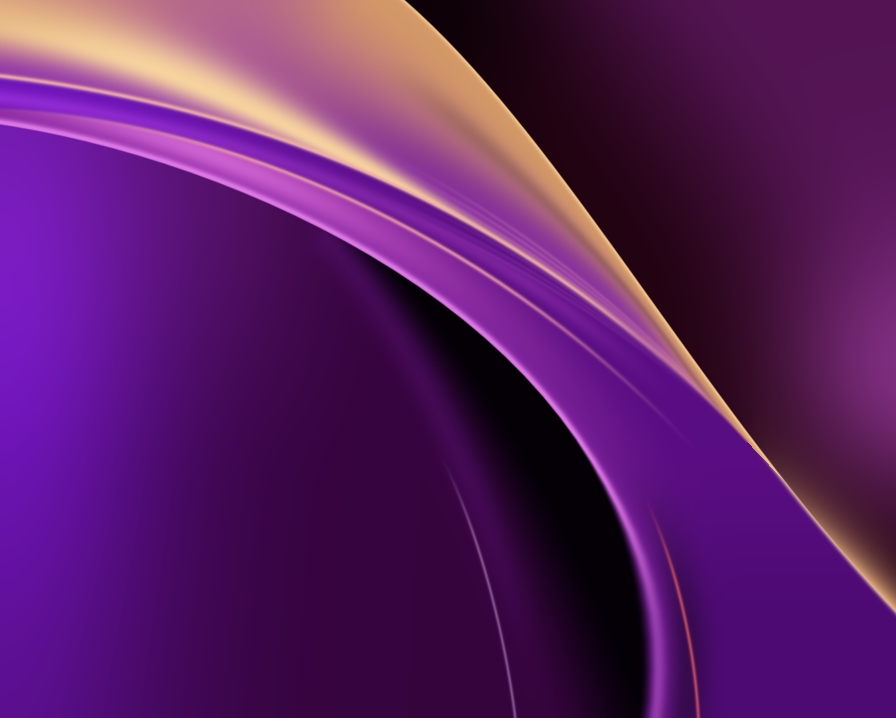
Write a WebGL 1 fragment shader that draws this background.

```glsl
precision highp float;
// Glossy violet and gold ribbon sweeping across a dark plum backdrop.

uniform vec2 u_resolution;

#define SEGMENTS 36
#define STRANDS 3
#define PLUM vec3(0.21, 0.015, 0.24)
#define VIOLET vec3(0.43, 0.08, 0.72)
#define BODY vec3(0.35, 0.05, 0.51)
#define PINK vec3(0.78, 0.32, 0.76)
#define LILAC vec3(0.90, 0.50, 0.92)
#define MAUVE vec3(0.67, 0.34, 0.59)
#define GOLD vec3(0.83, 0.60, 0.40)
#define CREAM vec3(0.98, 0.85, 0.62)
#define WINE vec3(0.13, 0.01, 0.065)

float bell(float d, float width) {
  float q = d / width;
  return exp(-q * q);
}

vec2 bezier(vec2 a, vec2 b, vec2 c, vec2 d, float t) {
  float s = 1.0 - t;
  return s * s * s * a + 3.0 * s * t * (s * b + t * c) + t * t * t * d;
}

// Signed distance to a cubic curve (positive left of travel) and its parameter.
vec2 curve(vec2 p, vec2 a, vec2 b, vec2 c, vec2 d) {
  float best = 1e3, side = 1.0, along = 0.0;
  vec2 start = a;
  for (int i = 1; i <= SEGMENTS; i++) {
    vec2 end = bezier(a, b, c, d, float(i) / float(SEGMENTS));
    vec2 dir = end - start, w = p - start;
    float h = clamp(dot(w, dir) / dot(dir, dir), 0.0, 1.0);
    vec2 gap = w - h * dir;
    float dist2 = dot(gap, gap);
    if (dist2 < best) {
      best = dist2;
      side = dir.x * w.y < dir.y * w.x ? -1.0 : 1.0;
      along = (float(i) - 1.0 + h) / float(SEGMENTS);
    }
    start = end;
  }
  return vec2(side * sqrt(best), along);
}

// Violet hollow under the ribbon, with a shadowed fold and a fine arc.
vec3 hollow(vec2 p) {
  float light = bell(p.x, 0.24) * (0.6 + 0.4 * bell(p.y - 0.48, 0.35));
  vec3 col = mix(PLUM, VIOLET, light);
  col += vec3(0.08, 0.04, 0.09) * smoothstep(0.3, 0.75, p.y) * (1.0 - smoothstep(0.3, 0.55, p.x));
  float fold = curve(p, vec2(0.463, 0.667), vec2(0.602, 0.496), vec2(0.699, 0.268), vec2(0.764, -0.016)).x;
  float spread = mix(0.15, 0.045, clamp(p.y / 0.65, 0.0, 1.0));
  col = mix(col, vec3(0.015, 0.0, 0.025), smoothstep(-0.01, spread, fold));
  col += vec3(0.055, 0.02, 0.09) * bell(fold, 0.024) * smoothstep(0.0, 0.35, p.y);
  vec2 arc = curve(p, vec2(0.61, 0.374), vec2(0.667, 0.268), vec2(0.707, 0.106), vec2(0.72, -0.016));
  return mix(col, vec3(0.62, 0.40, 0.66), 0.75 * bell(arc.x, 0.0022) * smoothstep(0.0, 0.4, arc.y));
}

// Wine backdrop beyond the ribbon, with a magenta glow at the right.
vec3 backdrop(vec2 p, float away) {
  float haze = smoothstep(0.0, 0.36, away) * smoothstep(0.05, 0.7, p.y);
  vec3 col = mix(WINE, vec3(0.33, 0.08, 0.33), haze);
  col *= 1.0 - 0.6 * bell(length(p - vec2(0.6, 1.0)), 0.16);
  col = mix(col, vec3(0.54, 0.20, 0.55), 0.9 * bell(length(p - vec2(1.29, 0.49)), 0.19));
  float corner = smoothstep(1.02, 1.24, p.x);
  return mix(col, vec3(0.90, 0.68, 0.48), corner * exp(-max(away, 0.0) / 0.022));
}

// Folded satin: gold sheet on top, violet channel, then the pink lower roll.
vec3 ribbon(vec2 p, float low, vec2 top) {
  float glow = curve(p, vec2(-0.016, 0.971), vec2(0.211, 0.927), vec2(0.504, 0.795), vec2(0.86, 0.55)).x;
  vec2 seam = curve(p, vec2(-0.016, 0.896), vec2(0.293, 0.862), vec2(0.709, 0.746), vec2(1.041, 0.385));
  vec2 crease = curve(p, vec2(-0.016, 0.85), vec2(0.276, 0.837), vec2(0.691, 0.698), vec2(1.008, 0.33));
  float right = smoothstep(0.05, 0.7, p.x);
  float inside = max(-top.x, 0.0);
  float base = 1.0 - smoothstep(0.1, 0.4, p.y);

  vec3 roll = mix(BODY, vec3(0.27, 0.03, 0.41), 0.6 * base);
  roll = mix(roll, PINK, 0.85 * bell(low - 0.035, 0.05) * bell(p.x - 0.3, 0.42));
  roll = mix(roll, LILAC, 0.5 * bell(low - 0.03, 0.016) * bell(p.x - 0.28, 0.2));
  roll *= 1.0 - 0.35 * bell(low - 0.055, 0.03) * base;

  vec3 channel = mix(VIOLET, BODY, right);
  channel += vec3(0.13, 0.08, 0.10) * bell(seam.x + 0.03, 0.012) * (1.0 - smoothstep(0.7, 1.0, p.x));

  vec3 sheet = mix(MAUVE, vec3(0.45, 0.11, 0.60), smoothstep(0.28, 0.65, p.x) * bell(glow - 0.03, 0.085));
  sheet = mix(sheet, vec3(0.55, 0.18, 0.68), 0.8 * bell(seam.x, 0.035));
  float goldWidth = mix(0.14, 0.024, smoothstep(0.0, 0.6, top.y));
  sheet = mix(sheet, GOLD, bell(inside, goldWidth));
  sheet *= 1.0 - 0.16 * bell(inside - goldWidth * 0.6, goldWidth * 0.16) * smoothstep(0.05, 0.25, top.y);
  float glowWidth = mix(glow > 0.0 ? 0.062 : 0.033, 0.011, right);
  sheet = mix(sheet, CREAM, 0.95 * bell(glow, glowWidth) * (1.0 - smoothstep(0.6, 0.88, p.x)));
  sheet = mix(sheet, GOLD, 0.5 * smoothstep(0.9, 1.0, p.y) * bell(p.x, 0.3));

  // Fine strands that converge with the seam.
  for (int i = 1; i <= STRANDS; i++) {
    float offset = 0.024 * float(i) * (1.0 - seam.y);
    float fade = smoothstep(0.5, 0.75, seam.y) * (1.0 - smoothstep(0.9, 1.0, seam.y));
    sheet = mix(sheet, vec3(0.80, 0.50, 0.62), 0.35 * fade * bell(seam.x - offset, 0.0025));
    channel = mix(channel, vec3(0.60, 0.26, 0.66), 0.3 * fade * bell(seam.x + offset, 0.0025));
  }

  vec3 col = mix(roll, channel, smoothstep(-0.003, 0.003, crease.x) * (1.0 - smoothstep(0.8, 1.0, p.x)));
  col = mix(col, sheet, smoothstep(-0.003, 0.003, seam.x));
  float creaseFade = smoothstep(0.0, 0.4, crease.y) * (1.0 - smoothstep(0.65, 0.98, crease.y));
  col = mix(col, vec3(0.93, 0.62, 0.66), 0.85 * bell(crease.x, 0.003) * creaseFade);
  col = mix(col, vec3(0.97, 0.74, 0.64), 0.85 * bell(seam.x, 0.0035) * (1.0 - smoothstep(0.75, 1.0, seam.y)));

  // Bright rims and the small copper arc.
  col = mix(col, vec3(0.58, 0.18, 0.70), 0.45 * bell(low - 0.012 * base, 0.02));
  col = mix(col, LILAC, mix(0.9, 0.3, base) * bell(low - mix(0.003, 0.014, base), mix(0.0055, 0.009, base)));
  col = mix(col, CREAM, 0.8 * bell(inside, 0.004));
  vec2 arc = curve(p, vec2(0.894, 0.317), vec2(0.943, 0.22), vec2(0.971, 0.09), vec2(0.974, -0.016));
  return mix(col, vec3(0.80, 0.32, 0.38), 0.85 * bell(arc.x, 0.0025) * smoothstep(0.0, 0.45, arc.y));
}

void main() {
  vec2 p = gl_FragCoord.xy / u_resolution.y;
  p.x *= 1.2488 * u_resolution.y / u_resolution.x;
  float soft = 1.0 / u_resolution.y;
  float low = curve(p, vec2(-0.016, 0.829), vec2(0.374, 0.776), vec2(0.972, 0.495), vec2(0.898, -0.016)).x;
  vec2 top = curve(p, vec2(0.545, 1.016), vec2(0.78, 0.824), vec2(0.976, 0.431), vec2(1.26, 0.138));
  float lowSoft = mix(0.012, soft, smoothstep(0.1, 0.45, p.y));
  vec3 col = mix(hollow(p), ribbon(p, low, top), smoothstep(-lowSoft, lowSoft, low));
  col = mix(col, backdrop(p, top.x), smoothstep(-soft, soft, top.x));
  gl_FragColor = vec4(col, 1.0);
}
```
